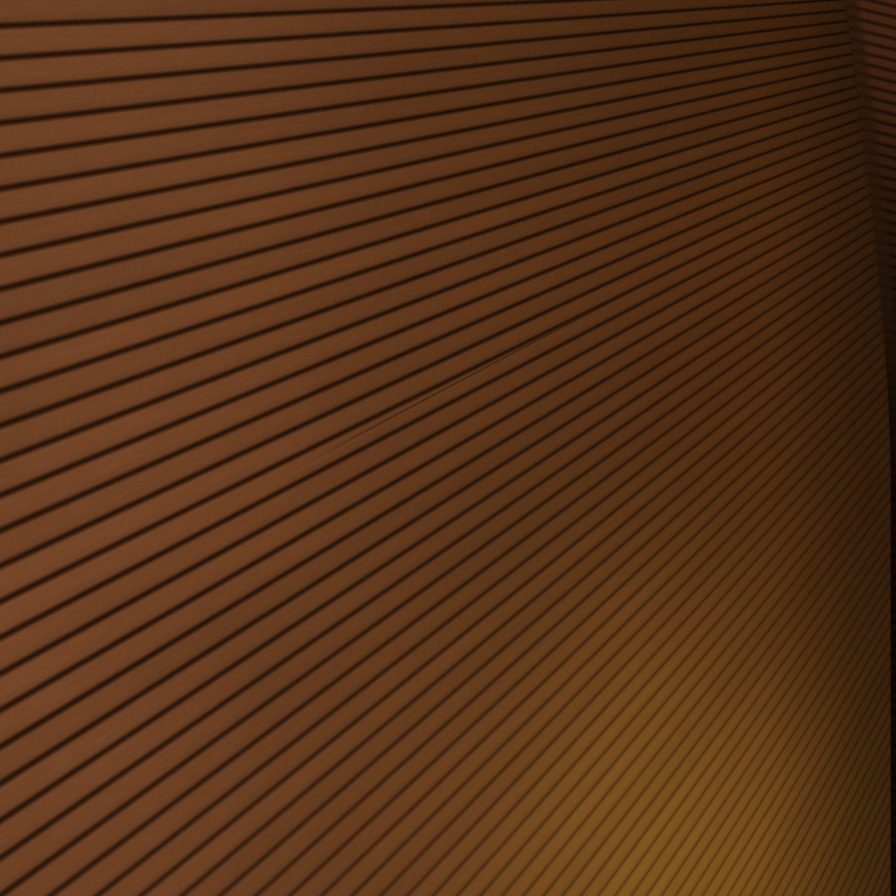
A Shadertoy shader for this texture:

```glsl
// Brown slatted wall in steep perspective: dark grooves fanning from a far point, a warm glow low down and a dark corner.

float hash(vec2 p) {
    return fract(sin(dot(p, vec2(127.1, 311.7))) * 43758.5453);
}

float noise(vec2 p) {
    vec2 i = floor(p), f = fract(p);
    f = f * f * (3.0 - 2.0 * f);
    return mix(mix(hash(i), hash(i + vec2(1, 0)), f.x),
               mix(hash(i + vec2(0, 1)), hash(i + vec2(1, 1)), f.x), f.y);
}

// Soft dark line centred on zero
float groove(float d, float halfWidth, float blur) {
    return 1.0 - smoothstep(halfWidth - blur, halfWidth + blur, abs(d));
}

// Slat count from the top, following lines to the vanishing point
float slatCoord(vec2 q) {
    float y = (q.y + 0.035) * 1.432 / (1.432 - q.x);
    return 28.26 * y / (1.0 + 0.0883 * y);
}

// Broad light over the wall
vec3 wallLight(vec2 q) {
    vec3 light = mix(vec3(0.435, 0.26, 0.148), vec3(0.275, 0.15, 0.055), smoothstep(0.0, 1.05, q.x));
    light *= 1.0 - 0.12 * smoothstep(0.3, 0.0, q.y) * q.x;
    vec2 e = (q - vec2(0.76, 1.0)) / vec2(0.24, 0.33);
    light += vec3(0.18, 0.15, 0.045) * exp(-dot(e, e));
    return light * (1.0 - 0.3 * smoothstep(0.84, 1.0, q.x));
}

vec3 mainWall(vec2 q) {
    float n = slatCoord(q);
    float w = fwidth(n);
    float s = n - 0.8;
    float id = floor(s + 0.5);
    float d = s - id;
    vec3 col = wallLight(q);

    // Tone of each slat, rounded shading and faint grain
    float slat = floor(s);
    col *= 0.97 + 0.06 * hash(vec2(slat, 3.0));
    col *= 1.03 - 0.1 * smoothstep(0.55, 1.0, fract(s));
    col *= 0.97 + 0.06 * noise(q * 7.0);
    col *= 0.98 + 0.04 * noise(vec2(q.x * 45.0, n * 9.0));

    // Grooves lose contrast towards the lower right
    float contrast = 1.0 - 0.58 * smoothstep(0.8, 1.65, q.x + q.y);
    float line = groove(d, 0.09, 0.07 + 0.6 * w);
    col *= mix(vec3(1), vec3(0.36, 0.30, 0.19), line * contrast);

    // One thin crack running into a groove
    float t = (q.x - 0.32) / 0.38;
    float crack = groove(n - mix(19.27, 18.87, t), 0.025, 0.02 + 0.6 * w);
    crack *= smoothstep(0.0, 0.3, t) * smoothstep(1.1, 0.8, t);
    return col * (1.0 - 0.45 * crack);
}

// Adjoining wall past the corner, fading into the dark
vec3 sideWall(vec2 q, float edge) {
    float s = (q.y - 0.25 * (q.x - edge)) * 80.0;
    float line = groove(fract(s) - 0.5, 0.16, 0.1 + 0.6 * fwidth(s));
    vec3 col = mix(vec3(0.27, 0.14, 0.07), vec3(0.06, 0.03, 0.005), smoothstep(0.0, 0.5, q.y));
    return col * (1.0 - 0.5 * line);
}

void mainImage(out vec4 fragColor, in vec2 fragCoord) {
    vec2 q = fragCoord / iResolution.xy;
    q.y = 1.0 - q.y;

    // Corner leans at the top and runs straight below
    float edge = 0.944 + 0.05 * (1.0 - pow(max(1.0 - q.y / 0.52, 0.0), 1.5));
    float px = 1.0 / iResolution.x;
    float side = smoothstep(-px, px, q.x - edge);
    vec3 col = mix(mainWall(q), sideWall(q, edge), side);

    // Dark trim along the corner
    float trim = groove(q.x - edge - 0.006, 0.008, 0.006);
    col = mix(col, vec3(0.15, 0.085, 0.03), 0.7 * trim * smoothstep(0.6, 0.3, q.y));

    col += (hash(floor(q * 512.0)) - 0.5) * 0.012;
    fragColor = vec4(col, 1.0);
}
```
